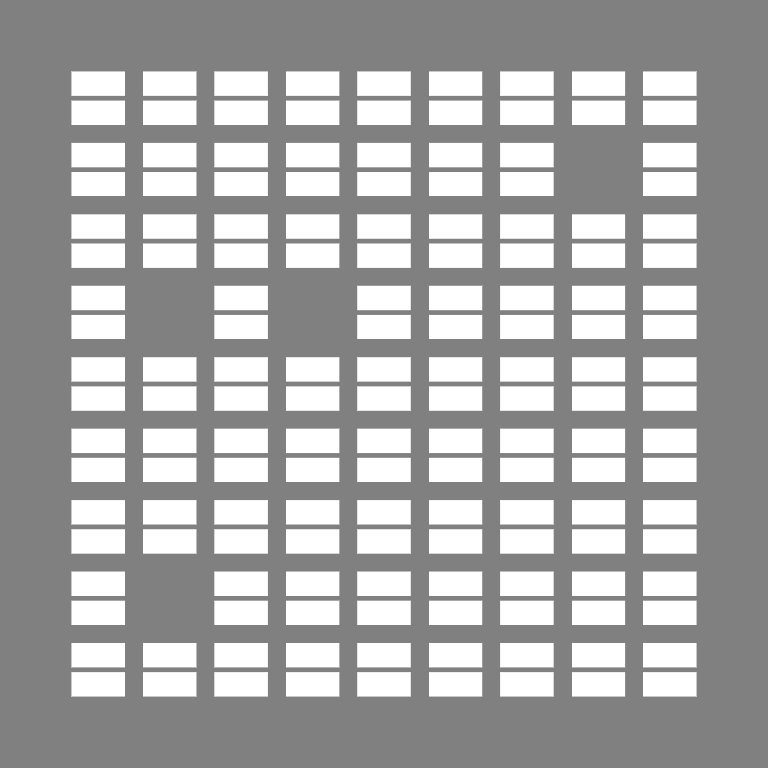
Reproduce this pattern procedurally as a Shadertoy shader.

```glsl
// Blank cells follow a sparse curve through the odd rows and columns
bool isBlank(vec2 cell) {
    for (int k = 0; k < 4; k++) {
        float n = float(k);
        vec2 blank = 1.0 + vec2(n * (n - 1.0), 2.0 * round(sqrt(3.0 * n)));
        if (distance(cell, blank) < 0.5) return true;
    }
    return false;
}

// Distance to a pair of panes stacked inside a square of side 0.75
float panePairDistance(vec2 local) {
    vec2 fromCenter = abs(local - 0.375);
    vec2 edge = vec2(fromCenter.x - 0.375, abs(fromCenter.y - 0.204) - 0.171);
    return max(edge.x, edge.y);
}

void mainImage(out vec4 fragColor, in vec2 fragCoord) {
    // Grid units: one cell of margin, then nine cells each way
    float pixel = 10.75 / min(iResolution.x, iResolution.y);
    vec2 grid = (fragCoord - 0.5 * iResolution.xy) * pixel + 4.375;
    vec2 cell = floor(grid);

    // Smoothed pane coverage
    float pane = clamp(0.5 - panePairDistance(fract(grid)) / pixel, 0.0, 1.0);

    // Keep only filled cells inside the grid
    bool inside = all(greaterThanEqual(cell, vec2(0.0))) && all(lessThan(cell, vec2(9.0)));
    if (!inside || isBlank(cell)) pane = 0.0;

    fragColor = vec4(mix(vec3(0.5), vec3(1.0), pane), 1.0);
}
```
